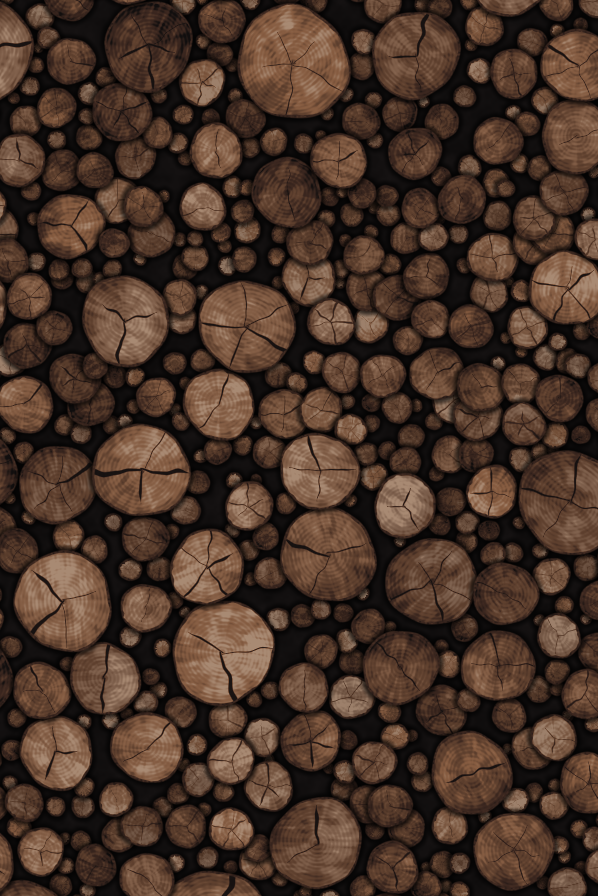
A WebGL 2 fragment shader for this texture:

```glsl
#version 300 es
precision highp float;
// A dense stack of cut logs seen end on, with cracks, rings and dark gaps.

#define BIG_CELL 0.150
#define MID_CELL 0.070
#define SMALL_CELL 0.040
#define BIG_MAX 0.092
#define MID_MAX 0.047
#define SMALL_MAX 0.025
#define OVERLAP 0.005
#define SHADOW_REACH 0.012
#define RING_PITCH 0.0065
#define BARK_WIDTH 0.0035
#define TONE_LOW 0.36
#define TONE_HIGH 0.92

uniform vec2 u_resolution;
out vec4 fragColor;

float hash(vec2 p) {
    vec3 q = fract(vec3(p.xyx) * 0.1031);
    q += dot(q, q.yzx + 33.33);
    return fract((q.x + q.y) * q.z);
}

float noise(vec2 p) {
    vec2 i = floor(p), f = fract(p);
    f = f * f * (3.0 - 2.0 * f);
    return mix(mix(hash(i), hash(i + vec2(1, 0)), f.x),
               mix(hash(i + vec2(0, 1)), hash(i + vec2(1, 1)), f.x), f.y);
}

float fbm(vec2 p) {
    return 0.55 * noise(p) + 0.3 * noise(p * 2.1 + 7.3) + 0.15 * noise(p * 4.3 + 3.1);
}

// Wood colour from black shadow to pale cut face
vec3 woodRamp(float t, float grey) {
    vec3 c = mix(vec3(0.065, 0.055, 0.055), vec3(0.23, 0.15, 0.12), smoothstep(0.0, 0.27, t));
    c = mix(c, vec3(0.37, 0.25, 0.18), smoothstep(0.25, 0.5, t));
    c = mix(c, mix(vec3(0.53, 0.36, 0.25), vec3(0.48, 0.37, 0.30), grey), smoothstep(0.48, 0.75, t));
    return mix(c, vec3(0.66, 0.54, 0.45), smoothstep(0.72, 1.05, t));
}

// Jittered centre and random weight of a grid cell
vec3 seed(vec2 cell, float size, float salt) {
    vec2 k = cell + salt;
    vec2 jitter = vec2(hash(k), hash(k + 41.7)) - 0.5;
    return vec3((cell + 0.5 + 0.72 * jitter) * size, hash(k + 87.3));
}

// Large log: shares the distance to each neighbour by weight
vec3 bigLog(vec2 cell) {
    vec3 s = seed(cell, BIG_CELL, 19.0);
    float w = 0.4 + s.z, r = BIG_MAX;
    for (int k = 0; k < 25; k++) {
        if (k == 12) continue;
        vec3 n = seed(cell + vec2(k % 5 - 2, k / 5 - 2), BIG_CELL, 19.0);
        r = min(r, distance(s.xy, n.xy) * w / (w + 0.4 + n.z));
    }
    return vec3(s.xy, r * 1.03);
}

// Cut face of one log; q is the position in units of its radius
vec3 cutFace(vec2 q, float r, float id, float px) {
    float rad = length(q), grey = hash(vec2(id, 3.0));
    vec2 dir = q / max(rad, 0.001), shift = vec2(id * 0.37, id * 0.61);
    float tilt = 6.283 * hash(vec2(id, 5.0));
    vec2 along = vec2(cos(tilt), sin(tilt));
    vec2 sawn = vec2(dot(q, along), along.x * q.y - along.y * q.x);

    // Stains, rings, radial fibres and saw marks
    float tone = mix(TONE_LOW, TONE_HIGH, hash(vec2(id, 1.0)));
    tone += 0.55 * (fbm(q * r * 45.0 + shift) - 0.5) + 0.12 * sawn.x;
    float wobble = 3.0 * noise(q * 3.0 + shift);
    tone += 0.045 * sin(6.283 * rad * r / RING_PITCH + wobble);
    tone += 0.16 * (noise(dir * 9.0 + shift) - 0.5) * smoothstep(0.1, 0.6, rad);
    tone += 0.22 * (noise(sawn * r * vec2(40.0, 260.0) + shift) - 0.5);
    tone -= 0.14 * smoothstep(0.12, 0.0, rad);
    tone -= 0.16 * smoothstep(0.6, 1.0, rad);

    // Drying cracks running out from the pith
    float count = 2.0 + floor(4.0 * hash(vec2(id, 7.0)));
    float large = smoothstep(0.018, 0.05, r), soft = 0.8 * px / r, crack = 0.0;
    for (float k = 0.0; k < 5.0; k++) {
        if (k >= count) break;
        float h = hash(vec2(id, 20.0 + k));
        float a = tilt + 6.283 * (k + 0.5 * h) / count;
        vec2 u = vec2(cos(a), sin(a));
        float len = dot(q, u);
        float side = u.x * q.y - u.y * q.x + 0.10 * (noise(vec2(len * 4.0, id + k)) - 0.5);
        float reach = mix(0.55, 1.25, hash(vec2(id, 30.0 + k)));
        float width = mix(0.008, 0.055, h * h) * (0.4 + 0.8 * len) * smoothstep(reach, reach - 0.3, len);
        float line = smoothstep(width + soft, width - soft, abs(side));
        crack = max(crack, line * smoothstep(-0.06, 0.0, len) * step(len, reach));
    }
    tone = mix(tone, 0.04, crack * mix(0.25, 0.95, large));

    // Rough bark rim
    float bark = BARK_WIDTH / r * (0.5 + noise(dir * 6.0 + shift));
    tone = mix(tone, 0.12 + 0.25 * noise(q * r * 300.0), smoothstep(1.0 - bark - soft, 1.0 - bark + soft, rad));
    return woodRamp(tone, grey);
}

// Lays a log and its contact shadow over the colour so far
void layLog(inout vec3 col, vec2 p, vec3 lg, float shade, float px) {
    vec2 d = p - lg.xy;
    if (lg.z <= 0.0 || length(d) > lg.z * 1.12 + SHADOW_REACH) return;
    float id = floor(hash(floor(lg.xy * 4000.0)) * 900.0);
    float a = atan(d.y, d.x);
    float r = lg.z * (1.0 + 0.035 * sin(2.0 * a + id) + 0.025 * sin(3.0 * a + id * 1.7) + 0.012 * sin(7.0 * a + id));
    float edge = length(d) - r;
    col *= mix(0.35, 1.0, smoothstep(0.0, SHADOW_REACH, edge));
    if (edge < px) col = mix(col, cutFace(d / r, r, id, px) * shade, smoothstep(px, -px, edge));
}

void main() {
    float px = 1.0 / u_resolution.x;
    vec2 p = gl_FragCoord.xy * px;
    vec3 big[25], mid[25];

    // Find large logs, then medium ones that fit between them
    for (int k = 0; k < 25; k++)
        big[k] = bigLog(floor(p / BIG_CELL) + vec2(k % 5 - 2, k / 5 - 2));
    for (int k = 0; k < 25; k++) {
        vec3 s = seed(floor(p / MID_CELL) + vec2(k % 5 - 2, k / 5 - 2), MID_CELL, 57.0);
        float r = MID_MAX * mix(0.6, 1.0, s.z);
        for (int j = 0; j < 25; j++) r = min(r, distance(s.xy, big[j].xy) - big[j].z + OVERLAP);
        mid[k] = vec3(s.xy, r < 0.015 ? 0.0 : r);
    }

    // Dark gaps, then small, medium and large logs
    vec3 col = vec3(0.065, 0.055, 0.055) * (0.7 + 0.7 * fbm(p * 40.0));
    for (int k = 0; k < 9; k++) {
        vec3 s = seed(floor(p / SMALL_CELL) + vec2(k % 3 - 1, k / 3 - 1), SMALL_CELL, 93.0);
        float r = SMALL_MAX * mix(0.6, 1.0, s.z);
        for (int j = 0; j < 25; j++) {
            r = min(r, distance(s.xy, big[j].xy) - big[j].z + OVERLAP);
            r = min(r, distance(s.xy, mid[j].xy) - mid[j].z + OVERLAP);
        }
        layLog(col, p, vec3(s.xy, r < 0.009 ? 0.0 : r), 0.85, px);
    }
    for (int k = 0; k < 25; k++) layLog(col, p, mid[k], 0.93, px);
    for (int k = 0; k < 25; k++) layLog(col, p, big[k], 1.0, px);
    fragColor = vec4(col, 1.0);
}
```
